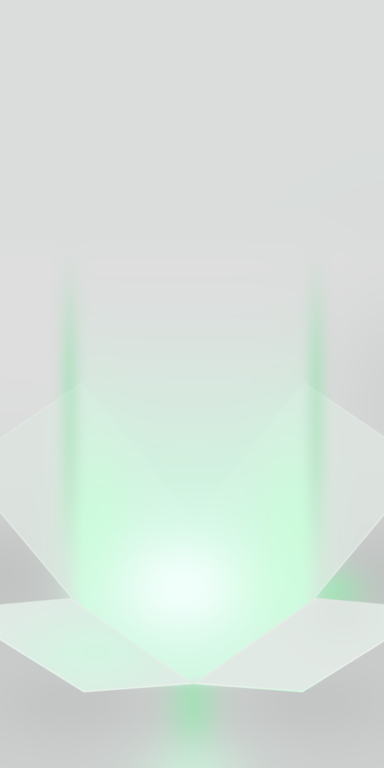
Write a Shadertoy shader that draws this background.

```glsl
// A pale studio wall with an open, faceted flower of translucent panels.
// A mint light column rises from its heart; mirrored convex quads form the
// panels, and soft Gaussian falloffs form the light and the shadows.

const float AXIS = 0.503;          // mirror line, in canvas widths
const float BEAM_HALF = 0.318;     // half width of the light column
const float BEAM_TOP = 1.40;
const float RIM_WIDTH = 0.006;

const vec3 WALL_TOP = vec3(0.853, 0.865, 0.859);
const vec3 WALL_MID = vec3(0.866, 0.869, 0.868);
const vec3 WALL_LOW = vec3(0.805, 0.812, 0.809);
const vec3 SHADOW = vec3(0.735, 0.750, 0.742);
const vec3 GREEN = vec3(0.61, 0.89, 0.70);
const vec3 MINT = vec3(0.815, 0.975, 0.885);
const vec3 LIME = vec3(0.79, 0.99, 0.85);
const vec3 PANEL = vec3(0.862, 0.890, 0.873);
const vec3 PETAL = vec3(0.882, 0.912, 0.895);
const vec3 RIM = vec3(0.925, 0.955, 0.940);
const vec3 CORE = vec3(0.945, 1.0, 0.985);

// Panel corners, relative to the mirror line
const vec2 BACK_TOP = vec2(0.289, 1.005);
const vec2 BACK_OUTER = vec2(0.607, 0.789);
const vec2 HINGE = vec2(0.318, 0.443);
const vec2 BACK_INNER = vec2(0.0, 0.650);
const vec2 FRONT_OUTER = vec2(0.633, 0.414);
const vec2 FRONT_LOW = vec2(0.285, 0.197);
const vec2 FRONT_TIP = vec2(0.0, 0.219);

// Soft elliptical falloff
float glow(vec2 p, vec2 center, vec2 radius) {
    vec2 q = (p - center) / radius;
    return exp(-dot(q, q));
}

// Signed distance to a line, positive on its left
float side(vec2 p, vec2 a, vec2 b) {
    vec2 d = normalize(b - a);
    return dot(p - a, vec2(-d.y, d.x));
}

// Convex quad with clockwise corners, negative inside
float quad(vec2 p, vec2 a, vec2 b, vec2 c, vec2 d) {
    return max(max(side(p, a, b), side(p, b, c)),
               max(side(p, c, d), side(p, d, a)));
}

float fill(float dist) {
    float aa = 1.0 / iResolution.x;
    return 1.0 - smoothstep(-aa, aa, dist);
}

// Bright band just inside an edge
float rim(float dist) {
    return smoothstep(-RIM_WIDTH, -0.3 * RIM_WIDTH, dist);
}

vec3 wall(vec2 p, vec2 m) {
    vec3 col = mix(WALL_MID, WALL_TOP, smoothstep(1.30, 1.46, p.y));
    col = mix(WALL_LOW, col, smoothstep(0.30, 1.05, p.y));
    float shade = 0.75 * glow(m, vec2(0.50, 0.50), vec2(0.20, 0.16));
    shade += 0.60 * glow(m, vec2(0.32, 0.17), vec2(0.24, 0.11));
    shade += 0.35 * glow(p, vec2(1.05, 0.98), vec2(0.20, 0.25));
    col = mix(col, SHADOW, min(shade, 1.0));
    // Light escaping below the flower
    float spill = 0.75 * glow(p, vec2(AXIS, 0.17), vec2(0.065, 0.14));
    col = mix(col, GREEN, spill);
    col = mix(col, MINT, 0.60 * glow(p, vec2(AXIS, -0.02), vec2(0.15, 0.10)));
    return mix(col, GREEN, 0.75 * glow(p, vec2(0.87, 0.46), vec2(0.08, 0.06)));
}

vec3 lightColumn(vec3 col, vec2 p, vec2 m) {
    float rise = 1.0 - smoothstep(0.55, BEAM_TOP, p.y);
    float base = smoothstep(0.20, 0.25, p.y);
    float inside = 1.0 - smoothstep(BEAM_HALF - 0.045, BEAM_HALF + 0.02, m.x);
    col = mix(col, MINT, 0.95 * pow(rise, 1.25) * inside * base);
    // Saturated light near the walls of the column
    float band = glow(m, vec2(0.25, 0.62), vec2(0.085, 0.24));
    col = mix(col, LIME, 0.75 * band * base);
    float edge = exp(-pow((m.x - BEAM_HALF - 0.003) / 0.026, 2.0));
    float height = smoothstep(BEAM_TOP, 0.99, p.y) * smoothstep(0.45, 0.95, p.y);
    return mix(col, GREEN, 0.52 * edge * height);
}

void mainImage(out vec4 fragColor, in vec2 fragCoord) {
    vec2 p = fragCoord / iResolution.xy * vec2(1.0, 2.0);
    vec2 m = vec2(abs(p.x - AXIS), p.y);
    vec3 col = wall(p, m);

    // Back panels and the floor between them
    float back = quad(m, BACK_TOP, BACK_OUTER, HINGE, BACK_INNER);
    vec3 backColor = mix(PANEL, RIM, 0.55 * rim(side(m, BACK_OUTER, HINGE)));
    backColor = mix(backColor, RIM, 0.25 * rim(side(m, BACK_TOP, BACK_OUTER)));
    col = mix(col, backColor, 0.92 * fill(back));
    float ground = quad(m, BACK_INNER, HINGE, FRONT_TIP, vec2(-0.318, 0.443));
    col = mix(col, PANEL, fill(ground));

    // Light column and its white heart
    col = lightColumn(col, p, m);
    col = mix(col, PETAL, 0.16 * fill(back) * smoothstep(0.55, 1.0, p.y));
    col = mix(col, LIME, 0.70 * glow(p, vec2(0.66, 0.47), vec2(0.12, 0.10)));
    col = mix(col, CORE, glow(p, vec2(0.475, 0.47), vec2(0.18, 0.145)));

    // Front petals with lit lower rims
    float front = quad(m, HINGE, FRONT_OUTER, FRONT_LOW, FRONT_TIP);
    vec3 petal = mix(PETAL, MINT, 0.75 * glow(p, vec2(0.25, 0.30), vec2(0.20, 0.11)));
    petal = mix(petal, PANEL, 0.7 * glow(p, vec2(0.89, 0.40), vec2(0.09, 0.07)));
    float lower = max(side(m, FRONT_OUTER, FRONT_LOW), side(m, FRONT_LOW, FRONT_TIP));
    petal = mix(petal, RIM, 0.8 * rim(lower));
    petal = mix(petal, LIME, 0.7 * rim(lower) * glow(p, vec2(0.74, 0.20), vec2(0.10, 0.04)));
    petal = mix(petal, RIM, 0.4 * rim(side(m, FRONT_TIP, HINGE)));
    col = mix(col, petal, fill(front));

    fragColor = vec4(col, 1.0);
}
```
